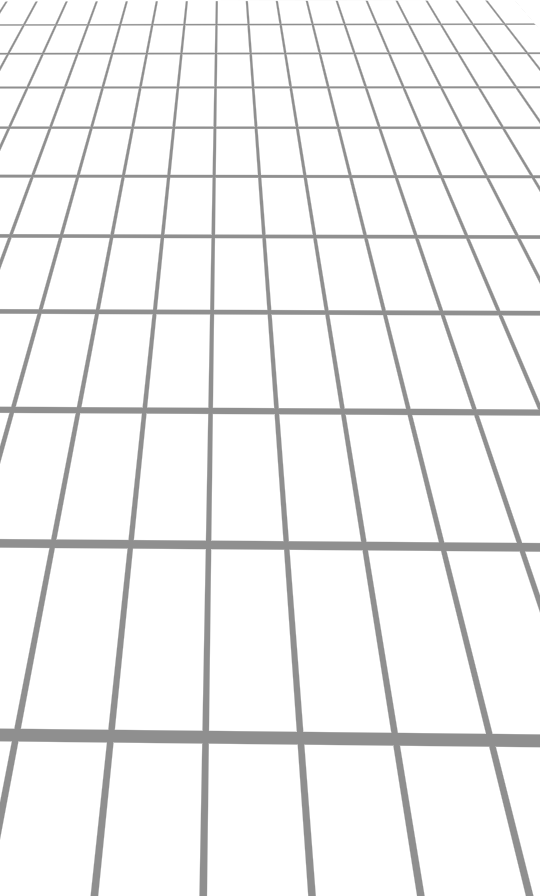
A WebGL 2 fragment shader for this pattern:

```glsl
#version 300 es
precision highp float;

// A grey square grid on a white floor, receding towards a horizon above the canvas.
// Each pixel is projected back to floor coordinates (column, row); lines are
// distances to the nearest integer, smoothed by the local pixel footprint.

#define VANISH vec2(0.2478, 1.3789)   // vanishing point, in canvas heights
#define COLUMN_SCALE 0.08808          // column spacing per unit below the horizon
#define COLUMN_SHIFT 0.173
#define ROW_DEPTH 5.526               // perspective depth of the rows
#define ROW_SHIFT 4.598
#define ROW_TILT 0.0157               // slight fanning of the cross lines
#define TILT_PIVOT 0.509              // depth at which the cross lines are level
#define HALF_WIDTH vec2(0.035, 0.0275) // half line widths, in cells
#define GRID_END vec2(9.94, 9.94)     // last column and row covered
#define SOFTNESS 1.2                  // edge blur in pixels
#define LINE_COLOR vec3(0.56)
#define PAPER_COLOR vec3(1.0)

uniform vec2 u_resolution;
out vec4 fragColor;

// Canvas position to floor cell coordinates
vec2 floorCell(vec2 p) {
    float side = p.x - VANISH.x;
    float drop = VANISH.y - p.y;
    float rowDrop = (drop + TILT_PIVOT * ROW_TILT * side) / (1.0 + ROW_TILT * side);
    return vec2(side / (COLUMN_SCALE * drop) + COLUMN_SHIFT,
                ROW_DEPTH / rowDrop - ROW_SHIFT);
}

// Soft coverage of a signed inside distance
vec2 coverage(vec2 inside, vec2 footprint) {
    return clamp(inside / footprint + 0.5, 0.0, 1.0);
}

void main() {
    vec2 cell = floorCell(gl_FragCoord.xy / u_resolution.y);
    vec2 dx = dFdx(cell);
    vec2 dy = dFdy(cell);
    vec2 footprint = SOFTNESS * sqrt(dx * dx + dy * dy);

    // Distance to the nearest column and row line
    vec2 offset = abs(fract(cell + 0.5) - 0.5);
    vec2 lines = coverage(HALF_WIDTH - offset, footprint);

    // Far and right borders of the floor
    vec2 bounds = coverage(GRID_END - cell, footprint);
    float ink = max(lines.x, lines.y) * bounds.x * bounds.y;

    fragColor = vec4(mix(PAPER_COLOR, LINE_COLOR, ink), 1.0);
}
```
